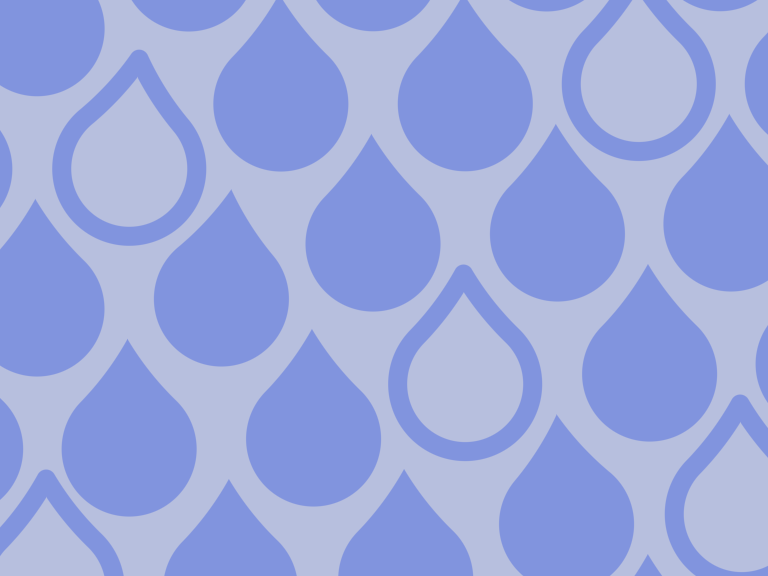
Give the GLSL for this pattern, as a Shadertoy shader.

```glsl
// Rows of raindrops, mostly solid with a few drawn as outlines, on a pale ground.
// Each drop is an exact distance function (a circle blended into two concave arcs),
// set on a slanted lattice with a vertical fault between two of its columns.

const vec3 GROUND = vec3(0.718, 0.749, 0.871);
const vec3 BLUE = vec3(0.506, 0.580, 0.871);

// Lengths are fractions of the canvas height.
const float RADIUS = 0.1172;
const float HALF_STROKE = 0.0165;
const float TIP_HEIGHT = 1.63;   // in drop radii
const vec2 FIRST_DROP = vec2(0.0642, 0.4635);
const vec2 COLUMN_STEP = vec2(0.3012, 0.0174);
const vec2 ROW_STEP = vec2(0.160, -0.2431);

vec2 rotate(vec2 p, float angle) {
    float c = cos(angle), s = sin(angle);
    return vec2(c * p.x - s * p.y, s * p.x + c * p.y);
}

// Signed distance to a unit-radius drop whose tip is at (0, tipHeight).
// The flaring arc touches the circle at 45 degrees and ends at the tip.
float dropDistance(vec2 p, float tipHeight) {
    p.x = abs(p.x);
    if (p.y < p.x) return length(p) - 1.0;
    float k = sqrt(2.0) * tipHeight;
    float arcRadius = (1.0 + tipHeight * tipHeight - k) / (k - 2.0);
    vec2 arcCenter = vec2((1.0 + arcRadius) * sqrt(0.5));
    vec2 tip = vec2(0.0, tipHeight);
    vec2 edge = arcCenter - tip, q = p - tip;
    if (edge.x * q.y - edge.y * q.x > 0.0) return length(q);
    return arcRadius - length(p - arcCenter);
}

// Lattice point, with the fault after column 1 and slight uneven settling.
vec2 dropCenter(float col, float row) {
    vec2 c = FIRST_DROP + row * ROW_STEP;
    c += vec2(col, max(col, 0.0)) * COLUMN_STEP;
    float odd = mod(col, 2.0);
    c.y += 0.078 * step(1.5, col);
    c.x += 0.019 * sign(1.5 - col) * step(abs(col - 1.5), 0.6);
    if (row < 0.0) c.y -= 0.017 * odd;
    if (row == 2.0) c.x += 0.016 * (1.0 - odd);
    return c;
}

// Drops beside the fault lean a little.
float dropLean(float col, float row) {
    if (col == 1.0 && row < 1.0) return 0.09;
    if (col == 2.0 && row == 2.0) return -0.09;
    return -0.015;
}

// Sparse outlined drops recur along some of the rows.
bool isOutlined(float col, float row) {
    if (row == -1.0) return mod(col, 3.0) == 1.0;
    if (row == 1.0 || row == 2.0) return mod(col, 4.0) == row + 1.0;
    return false;
}

void mainImage(out vec4 fragColor, in vec2 fragCoord) {
    vec2 uv = fragCoord / iResolution.y;
    float d = 1.0;

    // Nearest three columns of every visible row
    for (float row = -2.0; row <= 4.0; row++) {
        float nearest = round((uv.x - FIRST_DROP.x - row * ROW_STEP.x) / COLUMN_STEP.x);
        for (float side = -1.0; side <= 1.0; side++) {
            float col = nearest + side;
            vec2 p = rotate(uv - dropCenter(col, row), dropLean(col, row));
            float shape = RADIUS * dropDistance(p / RADIUS, TIP_HEIGHT);
            if (isOutlined(col, row)) shape = abs(shape) - HALF_STROKE;
            d = min(d, shape);
        }
    }

    float soft = 0.75 / iResolution.y;
    float ink = 1.0 - smoothstep(-soft, soft, d);
    fragColor = vec4(mix(GROUND, BLUE, ink), 1.0);
}
```
